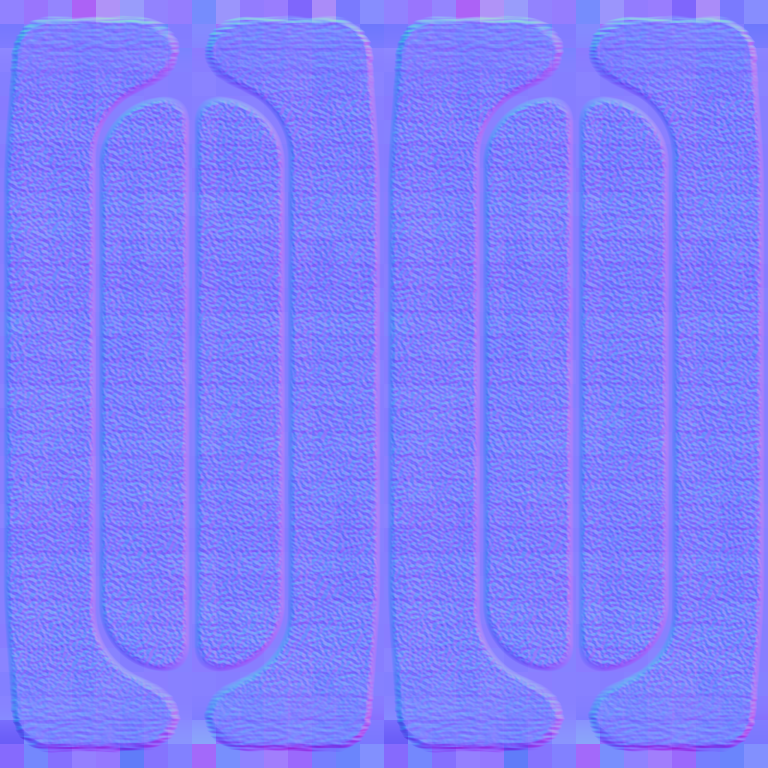
Write a Shadertoy shader that draws this texture map.

```glsl
vec2 hash2(vec2 p) {
    vec3 q = fract(vec3(p.xyx) * vec3(0.1031, 0.1030, 0.0973));
    q += dot(q, q.yzx + 33.33);
    return fract((q.xx + q.yz) * q.zy);
}

float cornerDot(vec2 cell, vec2 offset) {
    float angle = 6.2832 * hash2(cell).x;
    return dot(vec2(cos(angle), sin(angle)), offset);
}

float gradientNoise(vec2 p) {
    vec2 i = floor(p), f = fract(p);
    vec2 u = f * f * f * (f * (f * 6.0 - 15.0) + 10.0);
    vec2 x = vec2(1.0, 0.0);
    return mix(mix(cornerDot(i, f), cornerDot(i + x, f - x), u.x),
               mix(cornerDot(i + x.yx, f - x.yx), cornerDot(i + 1.0, f - 1.0), u.x), u.y);
}

float smoothMax(float a, float b, float k) {
    float h = max(k - abs(a - b), 0.0) / k;
    return max(a, b) + 0.25 * h * h * k;
}

// Quadrant bounded by a rounded corner
float roundCorner(vec2 p, vec2 corner, float radius) {
    vec2 q = p - corner + radius;
    return length(max(q, 0.0)) + min(max(q.x, q.y), 0.0) - radius;
}

// Distance to the bracket and the inner bar, mirrored in both axes
float plateDistance(vec2 p) {
    p = abs(p);
    float bar = smoothMax(roundCorner(p, vec2(0.116, 0.369), 0.083), 0.0085 - p.x, 0.035);
    vec2 tapered = p + vec2(0.011 * smoothstep(0.25, 0.47, p.y), 0.0);
    float outer = roundCorner(tapered, vec2(0.24, 0.473), 0.045);
    float cavity = roundCorner(p, vec2(0.13, 0.393), 0.098);
    float bracket = smoothMax(smoothMax(outer, -cavity, 0.012), 0.02 - p.x, 0.06);
    return min(bar, bracket);
}

float plateHeight(vec2 p) {
    float ends = smoothstep(0.35, 0.46, abs(p.y));
    float d = plateDistance(p);
    d += 0.003 * ends * gradientNoise(p * vec2(36.0, 210.0) + 31.0);

    // Fine leather grain, drawn out sideways at the ends
    vec2 slanted = vec2(dot(p, vec2(0.89, -0.45)), dot(p, vec2(0.45, 0.89)));
    float grain = gradientNoise(slanted * vec2(180.0, 225.0) + 200.0);
    float streaks = gradientNoise(p * vec2(65.0, 200.0) + 400.0);
    grain = mix(grain, streaks, 0.8 * ends);

    float bevel = smoothstep(0.0058, -0.0045, d);
    return bevel * mix(0.0022, 0.0035, ends)
         + 0.0009 * grain * smoothstep(0.003, -0.003, d);
}

void mainImage(out vec4 fragColor, in vec2 fragCoord) {
    vec2 uv = fragCoord / iResolution.xy;

    // Two repeats across, one down
    vec2 tile = vec2(fract(uv.x * 2.0), uv.y);
    vec2 p = vec2(0.5 * tile.x - 0.25, tile.y - 0.5);

    // Slope by central differences
    vec2 e = vec2(0.0006, 0.0);
    vec2 slope = vec2(plateHeight(p + e) - plateHeight(p - e),
                      plateHeight(p + e.yx) - plateHeight(p - e.yx)) / (2.0 * e.x);

    // Square blocks of slight tilt, strongest in the end gaps
    vec2 grid = tile * vec2(16.0, 32.0);
    vec2 block = floor(grid);
    vec2 tilt = hash2(block + 7.0) + hash2(block + 91.0) - 1.0;
    vec2 bands = vec2(hash2(vec2(block.x, 3.0)).x, hash2(vec2(block.y, 57.0)).x) - 0.5;
    float gap = smoothstep(-0.005, 0.005, plateDistance(p));
    float endGap = gap * smoothstep(0.41, 0.475, abs(p.y));
    vec2 blockTilt = tilt * (0.04 + 0.3 * endGap) + bands * 0.07 * (1.0 - gap);

    // Faint seams between the blocks
    vec2 seam = smoothstep(0.37, 0.47, abs(fract(grid) - 0.5));
    blockTilt += vec2(0.035, -0.09) * seam * (1.0 - gap);

    vec3 normal = normalize(vec3(blockTilt - slope, 1.0));
    vec3 color = 0.5 + 0.5 * normal;
    color.rg += mix(vec2(-0.008, 0.006), vec2(0.03, 0.0), gap);
    fragColor = vec4(color, 1.0);
}
```
